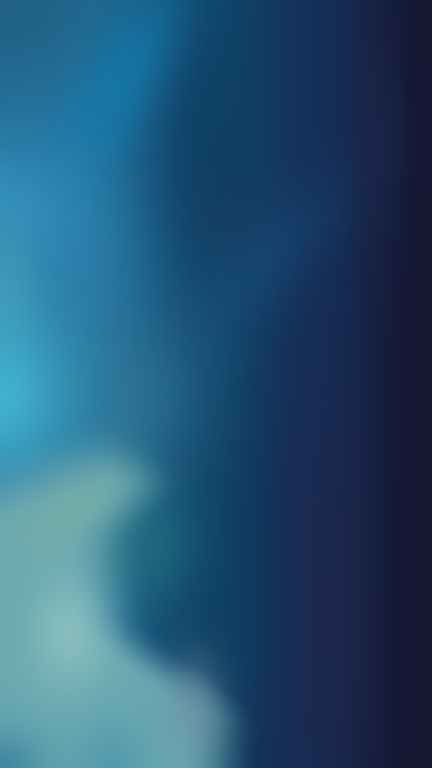
A Shadertoy shader for this background:

```glsl
const float ASPECT = 0.5625;

const vec3 AZURE  = vec3(0.15, 0.46, 0.63);
const vec3 TEAL   = vec3(0.06, 0.27, 0.42);
const vec3 NAVY   = vec3(0.08, 0.18, 0.34);
const vec3 NIGHT  = vec3(0.08, 0.085, 0.195);
const vec3 VIOLET = vec3(0.12, 0.15, 0.295);
const vec3 CYAN   = vec3(0.27, 0.73, 0.83);
const vec3 FOAM   = vec3(0.41, 0.66, 0.69);

// 1 below the limit, falling softly to 0 above it
float below(float limit, float blur, float v) {
    return 1.0 - smoothstep(limit - blur, limit + blur, v);
}

// Tilted elliptical falloff
float glow(vec2 p, vec2 center, vec2 radius, float tilt) {
    float c = cos(tilt), s = sin(tilt);
    vec2 d = p - center;
    vec2 q = vec2(c * d.x + s * d.y, c * d.y - s * d.x) / radius;
    return exp(-dot(q, q));
}

// Sideways ramp from azure to night, its dark side leaning left lower down
vec3 backdrop(vec2 p) {
    float lean = 0.06 * (1.0 - smoothstep(0.1, 0.75, p.y));
    vec3 col = mix(AZURE, TEAL, smoothstep(0.08, 0.28, p.x));
    col = mix(col, NAVY, smoothstep(0.27, 0.43, p.x + lean));
    return mix(col, NIGHT, smoothstep(0.41, 0.56, p.x + 0.4 * lean));
}

// Blue light and shade in the upper half
vec3 upperLights(vec3 col, vec2 p) {
    col = mix(col, vec3(0.12, 0.36, 0.49), 0.8 * glow(p, vec2(0.0, 1.0), vec2(0.17, 0.13), 0.0));
    col = mix(col, vec3(0.06, 0.235, 0.38), 0.65 * glow(p, vec2(0.28, 0.78), vec2(0.07, 0.17), 0.0));
    col = mix(col, vec3(0.07, 0.48, 0.68), 0.75 * glow(p, vec2(0.155, 0.89), vec2(0.14, 0.05), 1.08));
    col = mix(col, vec3(0.12, 0.22, 0.37), 0.5 * glow(p, vec2(0.32, 0.71), vec2(0.05, 0.06), 0.0));
    col = mix(col, vec3(0.09, 0.29, 0.48), 0.6 * glow(p, vec2(0.325, 0.64), vec2(0.15, 0.05), 0.8));
    col = mix(col, vec3(0.17, 0.50, 0.68), 0.6 * glow(p, vec2(0.09, 0.65), vec2(0.10, 0.12), 0.0));
    return mix(col, vec3(0.22, 0.60, 0.76), 0.65 * glow(p, vec2(0.0, 0.73), vec2(0.10, 0.08), 0.0));
}

// Cyan rim on the left and the greyer haze beside it
vec3 middleLights(vec3 col, vec2 p) {
    col = mix(col, vec3(0.20, 0.48, 0.60), 0.65 * glow(p, vec2(0.17, 0.48), vec2(0.10, 0.12), 0.0));
    col = mix(col, vec3(0.30, 0.64, 0.73), 0.6 * glow(p, vec2(0.0, 0.62), vec2(0.05, 0.08), 0.0));
    col = mix(col, CYAN, 0.85 * glow(p, vec2(0.0, 0.485), vec2(0.09, 0.11), 0.0));
    col = mix(col, vec3(0.05, 0.25, 0.38), 0.75 * glow(p, vec2(0.28, 0.19), vec2(0.08, 0.17), 0.0));
    return mix(col, vec3(0.13, 0.42, 0.50), 0.85 * glow(p, vec2(0.185, 0.29), vec2(0.07, 0.08), 0.0));
}

// Faint violet bands on the dark side
vec3 violetBands(vec3 col, vec2 p) {
    col = mix(col, VIOLET, 0.75 * glow(p, vec2(0.43, 0.20), vec2(0.06, 0.30), 0.0));
    return mix(col, VIOLET, 0.6 * glow(p, vec2(0.49, 0.83), vec2(0.035, 0.13), 0.0));
}

// Pale mass: wide at the foot, pinched in the middle, slanted on top
float foamCover(vec2 p) {
    float foot = 0.145 * below(0.13, 0.075, p.y);
    float shoulder = 0.045 * exp(-pow((p.y - 0.37) / 0.045, 2.0));
    float side = 0.14 + foot + shoulder;
    float top = 0.365 + 0.35 * p.x;
    return below(side, 0.055, p.x) * below(top, 0.055, p.y);
}

// Highlights and cooler patches inside the pale mass
vec3 foamLights(vec3 col, vec2 p) {
    col = mix(col, vec3(0.48, 0.68, 0.64), 0.6 * glow(p, vec2(0.085, 0.33), vec2(0.08, 0.04), 0.6));
    col = mix(col, vec3(0.56, 0.76, 0.75), 0.8 * glow(p, vec2(0.09, 0.175), vec2(0.05, 0.07), 0.0));
    col = mix(col, vec3(0.44, 0.57, 0.65), 0.65 * glow(p, vec2(0.25, 0.08), vec2(0.04, 0.065), 0.0));
    col = mix(col, vec3(0.28, 0.57, 0.68), 0.6 * glow(p, vec2(0.145, 0.0), vec2(0.05, 0.06), 0.0));
    return mix(col, vec3(0.20, 0.48, 0.62), 0.7 * glow(p, vec2(0.0), vec2(0.06, 0.05), 0.0));
}

void mainImage(out vec4 fragColor, in vec2 fragCoord) {
    vec2 p = fragCoord / iResolution.xy * vec2(ASPECT, 1.0);

    vec3 col = backdrop(p);
    col = upperLights(col, p);
    col = middleLights(col, p);
    col = violetBands(col, p);
    col = mix(col, FOAM, foamCover(p));
    col = foamLights(col, p);

    fragColor = vec4(col, 1.0);
}
```
